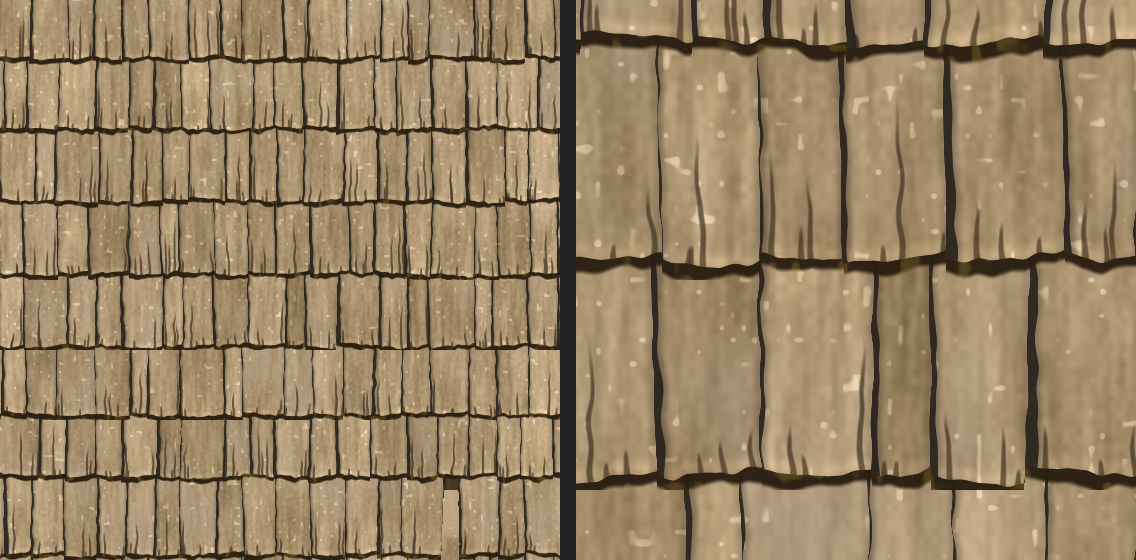
Left, the full canvas; right, a detail of the centre.
This texture is drawn by a WebGL 1 fragment shader. Its source:

```glsl
precision highp float;
// Weathered wooden roof shingles: eight overlapping courses of about eighteen split boards.
uniform vec2 u_resolution;

const vec2 GRID = vec2(18.0, 8.0);

float hash(vec2 p) {
  vec3 q = fract(p.xyx * 0.1031);
  q += dot(q, q.yzx + 33.33);
  return fract((q.x + q.y) * q.z);
}

// Value noise that repeats after the given number of cells.
float noise(vec2 p, vec2 period) {
  vec2 i = floor(p), f = fract(p);
  f = f * f * (3.0 - 2.0 * f);
  vec2 a = mod(i, period), b = mod(i + 1.0, period);
  return mix(mix(hash(a), hash(vec2(b.x, a.y)), f.x),
             mix(hash(vec2(a.x, b.y)), hash(b), f.x), f.y);
}

float canvasNoise(vec2 uv, vec2 cells) {
  return noise(uv * cells, cells);
}

// Left side of board i at height h above the base of its course.
float boardEdge(float i, float row, float h, vec2 uv) {
  vec2 id = mod(vec2(i, row), GRID);
  float skew = 0.14 * (hash(id + 31.0) - 0.5) * (h - 0.5);
  float wobble = 0.04 * (canvasNoise(uv, vec2(18.0, 70.0)) - 0.5);
  return i + 0.55 * (hash(id + 7.0) - 0.5) + skew + wobble;
}

// Colour of one course; butt receives the height of the board's lower end.
vec3 course(vec2 uv, float row, float h, out float butt) {
  float x = uv.x * GRID.x;
  float aa = 0.6 * GRID.x / u_resolution.x;

  // Find the board and its sides.
  float i = floor(x);
  if (x < boardEdge(i, row, h, uv)) i -= 1.0;
  else if (x >= boardEdge(i + 1.0, row, h, uv)) i += 1.0;
  float left = boardEdge(i, row, h, uv);
  float right = boardEdge(i + 1.0, row, h, uv);
  float across = (x - left) / (right - left);
  vec2 id = mod(vec2(i, row), GRID);

  // Uneven, slanted lower end; a rare board has fallen off.
  butt = 0.17 * hash(vec2(id.y, 53.0)) + 0.05 * hash(id + 11.0)
       + 0.06 * abs(across - hash(id + 17.0))
       + 0.03 * canvasNoise(uv, vec2(110.0, 8.0))
       + 2.0 * step(0.992, hash(id + 83.0));

  // Fine vertical grain, broad weathering and a tone for each board.
  float fine = canvasNoise(uv, vec2(240.0, 36.0));
  float streak = canvasNoise(uv + vec2(0.0, hash(id)), vec2(110.0, 9.0));
  float stain = canvasNoise(uv, vec2(30.0, 14.0));
  float grit = canvasNoise(uv, vec2(256.0, 200.0));
  float tone = 0.52 + 0.30 * (fine - 0.5) + 0.34 * (streak - 0.5)
             + 0.35 * (stain - 0.5) + 0.22 * (grit - 0.5)
             + 0.35 * (hash(id + 23.0) - 0.5);
  vec3 wood = mix(vec3(0.53, 0.44, 0.31), vec3(0.83, 0.73, 0.58), tone);
  float grey = 0.4 * hash(id + 41.0) * smoothstep(0.3, 0.9, stain);
  wood = mix(wood, vec3(0.62, 0.55, 0.47), grey);
  wood = mix(wood, vec3(0.80, 0.70, 0.57), 0.6 * smoothstep(1.25, 1.4, h));

  // Pale lichen flecks.
  wood += 0.16 * smoothstep(0.84, 0.95, canvasNoise(uv, vec2(150.0, 140.0)));

  // Tapering cracks that climb from the lower end.
  for (int k = 0; k < 3; k++) {
    vec2 seed = id + 61.0 + 9.0 * float(k);
    float reach = 0.08 + 0.75 * pow(hash(seed), 2.0);
    float taper = 1.0 - (h - butt) / reach;
    float bend = 0.06 * (canvasNoise(uv, vec2(36.0, 50.0)) - 0.5);
    float dist = abs(x - mix(left, right, hash(seed + 3.0)) - bend);
    float crack = 1.0 - smoothstep(0.0, aa + 0.02, dist - 0.02 * taper);
    wood = mix(wood, vec3(0.27, 0.21, 0.14), 0.75 * crack * smoothstep(0.0, 0.4, taper));
  }

  // Worn lower rim and rounded sides.
  wood *= 1.0 + 0.10 * (1.0 - smoothstep(0.0, 0.06, abs(h - butt - 0.03)));
  wood *= 0.86 + 0.14 * smoothstep(0.0, 0.12, right - x);

  // Dark gap beside the board, with a soft shadow.
  float gap = mix(0.015, 0.11, hash(id + 71.0)) * mix(1.1, 0.7, h)
            + 0.05 * (canvasNoise(uv, vec2(36.0, 60.0)) - 0.4);
  float inside = x - left - gap;
  wood *= 0.78 + 0.22 * smoothstep(0.0, 0.10, inside);
  float open = max(1.0 - smoothstep(-aa, aa, inside), 1.0 - smoothstep(0.0, aa, right - x));
  return mix(wood, vec3(0.16, 0.14, 0.12), 0.93 * open);
}

void main() {
  vec2 uv = gl_FragCoord.xy / u_resolution;
  float row = floor(uv.y * GRID.y);
  float h = fract(uv.y * GRID.y);
  float butt, hiddenButt;
  vec3 upper = course(uv, row, h, butt);
  vec3 lower = course(uv, row - 1.0, h + 1.0, hiddenButt);

  // Shadow cast on the course below, flecked with moss.
  float depth = 0.035 + 0.045 * canvasNoise(uv, vec2(50.0, 8.0));
  float shade = 1.0 - smoothstep(depth - 0.01, depth + 0.02, butt - h);
  float moss = smoothstep(0.65, 0.9, canvasNoise(uv, vec2(140.0, 130.0)));
  vec3 shadow = mix(vec3(0.15, 0.11, 0.06), vec3(0.36, 0.29, 0.11), 0.7 * moss);
  lower = mix(lower, shadow, 0.95 * shade);

  float aa = 0.6 * GRID.y / u_resolution.y;
  gl_FragColor = vec4(mix(lower, upper, smoothstep(-aa, aa, h - butt)), 1.0);
}
```
